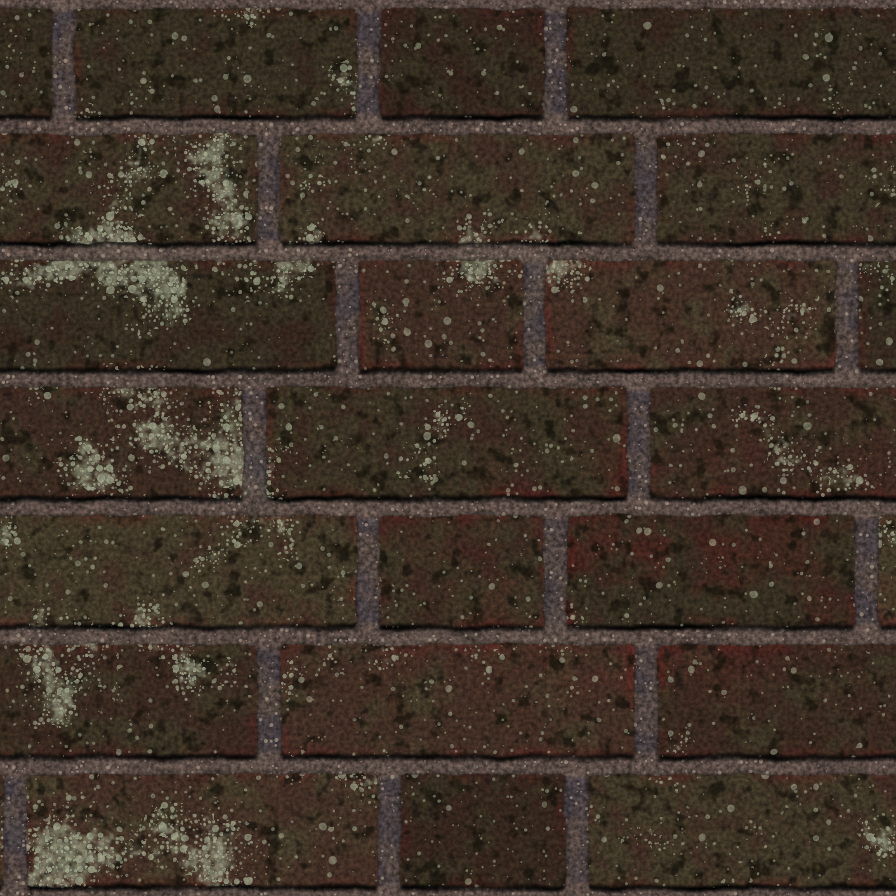
Give the GLSL for this texture, as a Shadertoy shader.

```glsl
// Weathered brick wall: seven courses, alternating three and two bricks per course.
// Joints come from short periodic formulas; periodic gradient noise adds mottling and red wear,
// and jittered cell dots gathered in patches form the pale lichen. The wall tiles seamlessly.

const float TAU = 6.2831853;
const float ROWS = 7.0;
const vec2  JOINT = vec2(0.026, 0.020);    // mortar width: upright, level
const float CORNER = 0.005;                // brick corner radius
const float EDGE_WEAR = 0.0022;            // raggedness of brick outlines
const float SHADOW_WIDTH = 0.006;          // dark line under each brick
const float LICHEN_BIAS = -0.20;           // higher spreads more lichen
const float STRAY_DOTS = 0.045;            // dots outside the patches

const vec3 OLIVE  = vec3(0.235, 0.205, 0.145);
const vec3 BROWN  = vec3(0.225, 0.160, 0.125);
const vec3 RED    = vec3(0.315, 0.130, 0.115);
const vec3 SOOT   = vec3(0.085, 0.070, 0.045);
const vec3 MORTAR = vec3(0.350, 0.295, 0.270);
const vec3 SLATE  = vec3(0.255, 0.225, 0.235);
const vec3 SAND   = vec3(0.630, 0.570, 0.510);
const vec3 LICHEN = vec3(0.610, 0.630, 0.530);

vec2 hash2(vec2 p) {
    vec3 q = fract(p.xyx * vec3(0.1031, 0.1030, 0.0973));
    q += dot(q, q.yzx + 33.33);
    return fract((q.xx + q.yz) * q.zy);
}

// Gradient noise that repeats every "period" cells, roughly -1 to 1
float corner(vec2 cell, vec2 offset, float period, float seed) {
    float angle = TAU * hash2(mod(cell, period) + seed).x;
    return dot(vec2(cos(angle), sin(angle)), offset);
}

float noise(vec2 uv, float period, float seed) {
    vec2 p = uv * period, i = floor(p), f = p - i;
    vec2 u = f * f * f * (f * (f * 6.0 - 15.0) + 10.0), e = vec2(1, 0);
    float low  = mix(corner(i, f, period, seed), corner(i + e, f - e, period, seed), u.x);
    float high = mix(corner(i + e.yx, f - e.yx, period, seed), corner(i + 1.0, f - 1.0, period, seed), u.x);
    return 1.4 * mix(low, high, u.y);
}

float fbm(vec2 uv, float period, int octaves, float seed) {
    float sum = 0.0, gain = 1.0;
    for (int i = 0; i < octaves; i++) {
        sum += gain * noise(uv, period, seed + 17.0 * float(i));
        period *= 2.0;
        gain *= 0.55;
    }
    return sum;
}

// One jittered dot per cell, kept with probability "density"
float dots(vec2 uv, float cells, float density, float pixel) {
    vec2 p = uv * cells, cell = mod(floor(p), cells);
    vec2 keep = hash2(cell + cells), jitter = hash2(cell + cells + 71.0);
    float radius = mix(0.13, 0.40, keep.y * keep.y);
    vec2 offset = fract(p) - mix(vec2(radius), vec2(1.0 - radius), jitter);
    float soft = 0.6 * pixel * cells;
    return step(keep.x, density) * (1.0 - smoothstep(radius - soft, radius + soft, length(offset)));
}

// Left ends of the bricks in a course; the last is unused in two-brick courses
vec3 jointPositions(float row) {
    float n = floor(row * 0.5), turn = 0.25 * TAU * n, flip = cos(0.5 * TAU * n);
    if (mod(row, 2.0) > 0.5) return vec3(0.292, 0.717, 0.0) + vec3(0.008, 0.004, 0.0) * flip;
    float middle = 0.411 - 0.0235 * sin(turn);
    return vec3(middle, middle + 0.209, 0.063 * cos(turn + 0.6) + 0.019 * flip);
}

void mainImage(out vec4 fragColor, in vec2 fragCoord) {
    vec2 uv = fragCoord / iResolution.xy;
    float pixel = 1.0 / iResolution.y, down = 1.0 - uv.y;

    // Course and brick under this point
    vec2 wobble = EDGE_WEAR * vec2(fbm(uv, 24.0, 3, 3.0), fbm(uv, 24.0, 3, 9.0));
    float course = (down + 0.006 * sin(0.5 * TAU * down) + wobble.y) * ROWS;
    float row = mod(floor(course), ROWS), rise = fract(course);
    vec3 joints = jointPositions(row);
    int count = mod(row, 2.0) > 0.5 ? 2 : 3;
    float left = 1.0, right = 1.0, brick = 0.0;
    for (int i = 0; i < count; i++) {
        float gap = fract(uv.x + wobble.x - joints[i]);
        if (gap < left) { left = gap; brick = float(i); }
        right = min(right, 1.0 - gap);
    }
    vec2 tone = hash2(vec2(brick, row) + 5.0);
    vec2 inset = vec2(min(left, right), min(rise, 1.0 - rise) / ROWS) - 0.5 * JOINT;
    vec2 q = CORNER - inset;
    float edge = length(max(q, 0.0)) + min(max(q.x, q.y), 0.0) - CORNER;
    float face = 1.0 - smoothstep(-pixel, pixel, edge);

    // Brick face: mottling, red wear, soot
    float mottle = fbm(uv, 20.0, 4, 21.0), grain = fbm(uv, 190.0, 2, 33.0);
    vec2 fromRed = (vec2(uv.x, down) - vec2(0.73, 0.63)) / vec2(0.24, 0.13);
    float redness = 0.65 * exp(-dot(fromRed, fromRed)) + 0.45 * smoothstep(-0.016, 0.0, edge);
    redness *= smoothstep(-0.45, 0.6, fbm(uv, 14.0, 4, 45.0));
    vec3 brickColor = mix(OLIVE, BROWN, smoothstep(-0.5, 0.6, mottle + tone.x - 0.5));
    brickColor = mix(brickColor, RED, clamp(redness, 0.0, 0.85)) * mix(0.86, 1.14, tone.y);
    brickColor = mix(brickColor, SOOT, 0.75 * smoothstep(0.1, 0.9, fbm(uv, 48.0, 3, 57.0) - 0.4 * mottle));
    brickColor *= 1.0 + 0.28 * grain;

    // Mortar: sandy grain, cooler in the upright joints
    float upright = smoothstep(0.0, 0.008, inset.y);
    vec3 color = mix(MORTAR, SLATE, upright * smoothstep(-0.6, 0.5, mottle)) * (1.0 + 0.38 * grain + 0.12 * mottle);
    color = mix(color, SAND, 0.75 * dots(uv, 170.0, 0.16, pixel));
    color *= mix(1.0, 0.62, exp(-max(edge, 0.0) / 0.002));
    color = mix(color, brickColor, face);

    // Shadow beneath each brick, uneven along its length
    float below = (1.0 - rise) / ROWS - 0.5 * JOINT.y;
    float shadow = (1.0 - smoothstep(0.0, SHADOW_WIDTH, abs(below + 0.001))) * smoothstep(-0.003, 0.004, inset.x);
    color *= 1.0 - shadow * clamp(0.75 + 0.4 * noise(uv, 12.0, 63.0), 0.0, 0.95);

    // Lichen: heavier at left and in the upper courses
    float bias = LICHEN_BIAS + 0.28 * cos(TAU * (uv.x - 0.14)) + 0.25 * (tone.x - 0.5);
    bias += 0.28 * exp(-pow((down - 0.28) / 0.14, 2.0));
    float cover = smoothstep(0.0, 0.95, fbm(uv, 9.0, 4, 75.0) + bias);
    float crust = 0.65 * smoothstep(0.55, 1.15, cover + 0.35 * fbm(uv, 100.0, 2, 87.0));
    float spots = 0.0, cells = 85.0;
    for (int i = 0; i < 3; i++) {
        spots = max(spots, dots(uv + 0.6 * wobble, cells, STRAY_DOTS + 0.65 * cover, pixel));
        cells += 55.0;
    }
    float growth = max(crust, spots * mix(0.55, 0.9, cover)) * mix(0.12, 1.0, face);
    color = mix(color, LICHEN * (1.0 + 0.16 * grain), growth);

    fragColor = vec4(clamp(color, 0.0, 1.0), 1.0);
}
```
